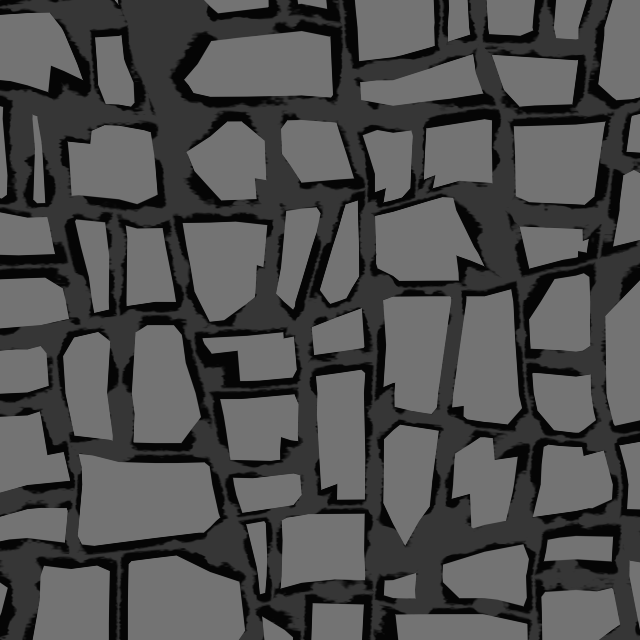
Give the GLSL for this texture, as a WebGL 2 fragment shader.

```glsl
#version 300 es
precision highp float;

uniform vec2 u_resolution;
out vec4 fragColor;

const vec3 STONE = vec3(0.45);
const vec3 MORTAR = vec3(0.21);
const vec3 SHADOW = vec3(0.02);
const float WALL_SIZE = 1.3;                   // root cell, overlaps the canvas
const vec2 STONE_AREA = vec2(0.018, 0.052);    // cells below this stop splitting
const vec2 HALF_GAP = vec2(0.010, 0.021);
const vec2 SHADOW_WIDTH = vec2(-0.005, 0.021);
const float TILT = 0.2;
const float BEND = 0.036;
const float BEND_FREQ = 7.0;
const float CHAMFER = 0.72;
const float NOTCH_CHANCE = 0.14;
const float SEED = 17.0;

float hash(vec2 v) {
    vec3 q = fract(vec3(v.xyx) * 0.1031);
    q += dot(q, q.yzx + 33.33);
    return fract((q.x + q.y) * q.z);
}

// Smooth value noise
float noise(vec2 p) {
    vec2 i = floor(p), f = fract(p);
    f = f * f * (3.0 - 2.0 * f);
    return mix(mix(hash(i), hash(i + vec2(1, 0)), f.x),
               mix(hash(i + vec2(0, 1)), hash(i + 1.0), f.x), f.y);
}

// Linear noise on triangles: bends straight lines into straight facets
float facetNoise(vec2 p) {
    vec2 i = floor(p), f = fract(p);
    vec2 side = f.x > f.y ? vec2(1, 0) : vec2(0, 1);
    float near = hash(i), middle = hash(i + side), far = hash(i + 1.0);
    float major = max(f.x, f.y), minor = min(f.x, f.y);
    return near + (middle - near) * major + (far - middle) * minor;
}

// Signed distance to the stone (x) and distance to the seam between cells (y)
vec2 stoneWall(vec2 p) {
    vec2 center = vec2(0.5), size = vec2(WALL_SIZE);
    float id = 1.0, stone = -1.0, seam = 1.0;

    // Split cells by tilted lines until they are small enough
    for (int level = 0; level < 8; level++) {
        vec2 key = vec2(id, SEED);
        float limit = mix(STONE_AREA.x, STONE_AREA.y, hash(key));
        if (size.x * size.y < limit) break;

        bool upright = size.x * mix(0.75, 1.35, hash(key + vec2(0, 1))) > size.y;
        vec2 axis = upright ? vec2(1, 0) : vec2(0, 1);
        float ratio = mix(0.33, 0.67, hash(key + vec2(0, 2)));
        float tilt = TILT * (2.0 * hash(key + vec2(0, 3)) - 1.0);
        vec2 normal = normalize(axis + tilt * axis.yx);
        vec2 pivot = center + axis * size * (ratio - 0.5);
        float dist = dot(p - pivot, normal);
        float gap = mix(HALF_GAP.x, HALF_GAP.y, hash(key + vec2(0, 4)));

        stone = max(stone, gap - abs(dist));
        seam = min(seam, abs(dist));
        float upper = step(0.0, dist);
        float share = mix(ratio, 1.0 - ratio, upper);
        center += axis * size * 0.5 * mix(ratio - 1.0, ratio, upper);
        size *= mix(vec2(1), vec2(share), axis);
        id = id * 2.0 + upper;
    }

    // Chamfer the corners and break a few notches into them
    float reach = 0.5 * min(size.x, size.y);
    for (int k = 0; k < 4; k++) {
        vec2 key = vec2(id, SEED + 10.0 * float(k + 1));
        vec2 corner = vec2(k & 1, k >> 1) * 2.0 - 1.0;
        vec2 random = vec2(hash(key), hash(key + vec2(0, 1)));
        vec2 inward = center * corner + 0.5 * size - p * corner;
        vec2 normal = normalize(mix(vec2(0.35), vec2(1), random));
        float cut = CHAMFER * reach * hash(key + vec2(0, 2));
        stone = max(stone, cut - dot(inward, normal));
        if (hash(key + vec2(0, 3)) < NOTCH_CHANCE) {
            vec2 notch = reach * mix(vec2(0.4), vec2(0.85), random) - inward;
            stone = max(stone, min(notch.x, notch.y + 0.25 * inward.x));
        }
    }
    return vec2(stone, seam);
}

void main() {
    vec2 p = gl_FragCoord.xy / u_resolution;
    float pixel = 1.0 / min(u_resolution.x, u_resolution.y);

    vec2 bend = vec2(facetNoise(p * BEND_FREQ + 3.3),
                     facetNoise(p * BEND_FREQ + 41.7)) - 0.5;
    vec2 wall = stoneWall(p + BEND * bend);

    // Brushed shadow with a ragged, hatched rim
    float patches = 0.65 * noise(p * 17.0 + 5.0) + 0.35 * noise(p * 48.0);
    float hatch = noise(p * vec2(150.0, 330.0)) - 0.5;
    float width = mix(SHADOW_WIDTH.x, SHADOW_WIDTH.y, smoothstep(0.2, 0.8, patches));
    float rim = wall.x + 0.006 * hatch - width;
    float shade = 1.0 - smoothstep(-0.002, 0.005, rim);
    shade *= smoothstep(0.0, 0.005, wall.y + 0.003 * hatch);

    vec3 color = mix(MORTAR, SHADOW, shade);
    color = mix(STONE, color, smoothstep(-0.6 * pixel, 0.6 * pixel, wall.x));
    fragColor = vec4(color, 1.0);
}
```
